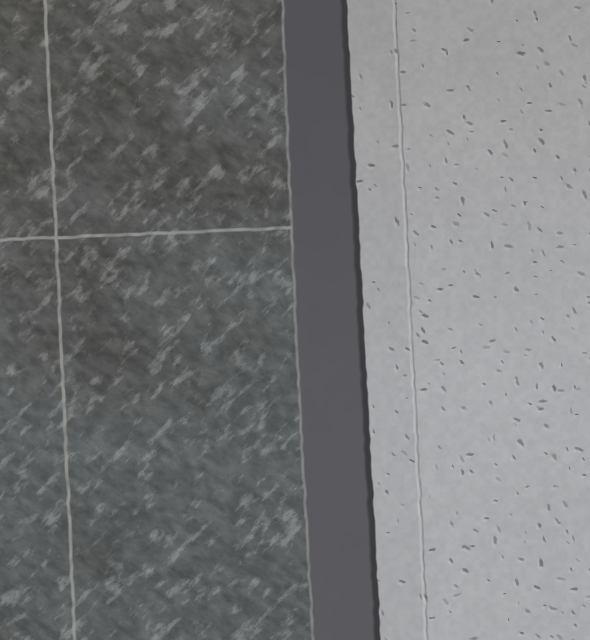
Give the GLSL for this texture, as a WebGL 2 fragment shader.

```glsl
#version 300 es
precision highp float;
// Dark stone floor tiles with pale grout, a smooth grey skirting strip and a speckled light wall.
uniform vec2 u_resolution;
out vec4 fragColor;

const float ASPECT = 0.922;

float hash(vec2 p) {
  vec3 q = fract(vec3(p.xyx) * 0.1031);
  q += dot(q, q.yzx + 33.33);
  return fract((q.x + q.y) * q.z);
}

float noise(vec2 p) {
  vec2 i = floor(p), f = fract(p);
  f = f * f * (3.0 - 2.0 * f);
  return mix(mix(hash(i), hash(i + vec2(1, 0)), f.x),
             mix(hash(i + vec2(0, 1)), hash(i + vec2(1, 1)), f.x), f.y);
}

float fbm(vec2 p) {
  float sum = 0.0, amp = 0.5;
  for (int i = 0; i < 5; i++) {
    sum += amp * noise(p);
    p = mat2(1.6, 1.2, -1.2, 1.6) * p + 17.3;
    amp *= 0.55;
  }
  return sum;
}

vec2 rotate(vec2 p, float a) {
  return vec2(cos(a) * p.x + sin(a) * p.y, cos(a) * p.y - sin(a) * p.x);
}

// Soft line of half width w around signed distance d
float line(float d, float w, float soft) {
  return 1.0 - smoothstep(w - soft, w + soft, abs(d));
}

// Scattered slanted pits, one candidate per cell
float pits(vec2 p, float scale, float density) {
  vec2 g = p * scale, cell = floor(g);
  float mask = 0.0;
  for (int y = -1; y <= 1; y++) {
    for (int x = -1; x <= 1; x++) {
      vec2 c = cell + vec2(x, y);
      vec2 centre = c + vec2(hash(c + 3.1), hash(c + 41.7));
      float size = mix(0.12, 0.31, hash(c + 71.3));
      float angle = -0.6 + 1.6 * (hash(c + 19.9) - 0.5);
      vec2 d = rotate(g - centre, angle) / vec2(size, size * 0.42);
      d += 0.8 * (vec2(noise(g * 5.0), noise(g * 5.0 + 31.0)) - 0.5);
      float present = step(hash(c + 97.0), density) * mix(0.35, 1.0, hash(c + 7.7));
      mask = max(mask, present * (1.0 - smoothstep(0.35, 1.15, length(d))));
    }
  }
  return mask;
}

vec3 stoneColor(vec2 p, float t) {
  float cloud = fbm(p * 7.0);
  float grain = fbm(rotate(p, -0.6) * vec2(55.0, 90.0));
  float veins = smoothstep(0.56, 0.85, fbm(rotate(p, 0.8) * vec2(38.0, 85.0) + 9.0));
  vec3 warm = vec3(0.318, 0.316, 0.306), cool = vec3(0.338, 0.35, 0.35);
  float coolness = smoothstep(0.05, 0.65, t * 0.65 + p.x * 0.5 + 0.6 * (cloud - 0.5));
  vec3 col = mix(warm, cool, coolness);
  return col + 0.07 * (cloud - 0.5) + 0.15 * (grain - 0.5) + 0.13 * veins;
}

vec3 wallColor(vec2 p, float t, float pastGroove) {
  vec3 col = mix(vec3(0.622, 0.618, 0.622), vec3(0.655, 0.662, 0.672), smoothstep(0.0, 0.65, t));
  col -= 0.016 * (1.0 - pastGroove);
  col += 0.03 * (fbm(p * 5.0) - 0.5) + 0.055 * (fbm(p * 110.0) - 0.5);
  float density = mix(0.3, 0.62, pastGroove);
  float relief = pits(p, 38.0, density);
  float lit = pits(p + vec2(0.003, 0.004), 38.0, density);
  return col - 0.22 * relief + 0.035 * lit * (1.0 - relief);
}

void main() {
  vec2 p = gl_FragCoord.xy / u_resolution * vec2(ASPECT, 1.0);
  float t = 1.0 - p.y;
  float aa = 0.7 / u_resolution.y;
  float wobble = 0.0022 * (noise(vec2(t * 70.0, 4.0)) - 0.5);

  // Signed offsets from the slanted seams
  float leftSeam = p.x - (0.0703 + 0.0469 * t) + wobble;
  float rightSeam = p.x - (0.4414 + 0.034 * t + 0.0143 * t * t) + wobble;
  float crossSeam = t - (0.375 - 0.043 * p.x) + 0.002 * (noise(vec2(p.x * 60.0, 8.0)) - 0.5);
  float wallEdge = p.x - (0.5417 + 0.0534 * t) + wobble;
  float groove = p.x - (0.6159 + 0.0508 * t) + wobble;

  // Tiles and grout
  vec3 col = stoneColor(p, t);
  float wear = 0.65 + 0.5 * noise(p * 90.0);
  float grout = max(line(leftSeam, 0.0026, 0.0018), line(crossSeam, 0.0025, 0.0018));
  col = mix(col, vec3(0.6, 0.6, 0.585), 0.85 * min(grout * wear, 1.0));

  // Skirting strip with its shadowed edge
  vec3 strip = mix(vec3(0.325, 0.325, 0.34), vec3(0.35, 0.35, 0.368), smoothstep(0.0, 0.7, t));
  strip += 0.012 * (fbm(p * 12.0) - 0.5);
  strip = mix(strip, vec3(0.235, 0.232, 0.24), smoothstep(-0.0125, -0.006, wallEdge));
  col = mix(col, strip, smoothstep(-aa, aa, rightSeam));
  float rightGrout = line(rightSeam, 0.0022, 0.0018) * wear;
  col = mix(col, vec3(0.55, 0.55, 0.545), 0.75 * min(rightGrout, 1.0));

  // Wall and its shallow groove
  vec3 wall = wallColor(p, t, smoothstep(-aa, aa, groove));
  wall += 0.07 * line(groove + 0.0018, 0.0016, 0.0016) * wear;
  wall -= 0.13 * line(groove - 0.0022, 0.0012, 0.0014) * wear;
  col = mix(col, wall, smoothstep(-0.0018, 0.0018, wallEdge));

  fragColor = vec4(clamp(col, 0.0, 1.0), 1.0);
}
```
